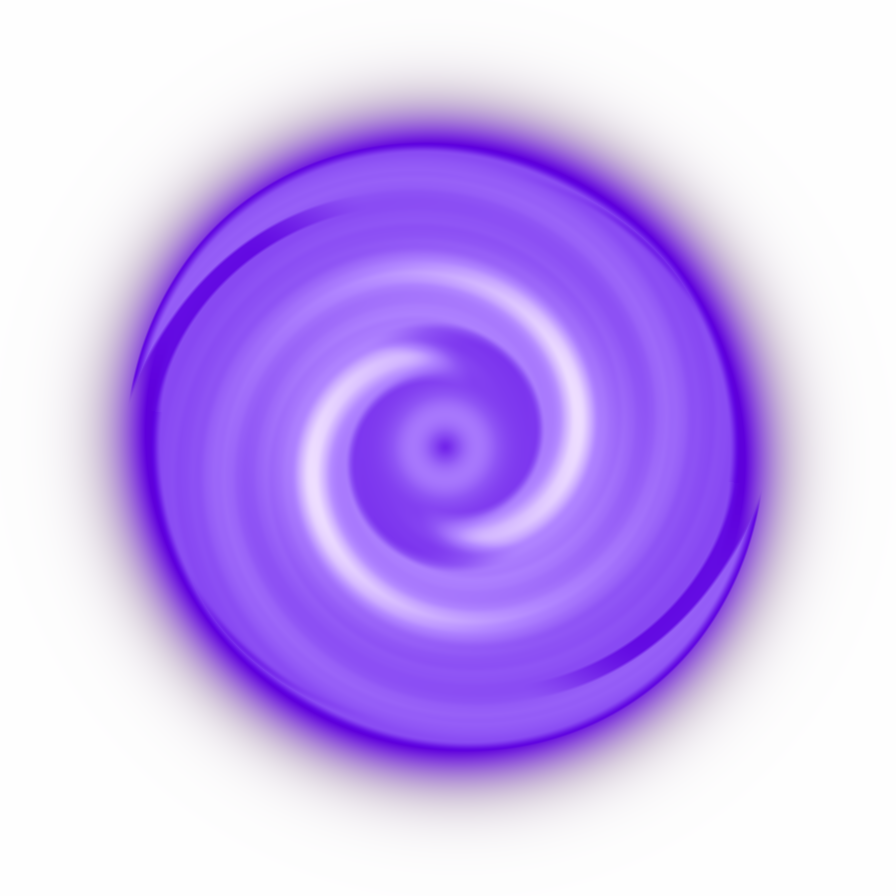
Write a Shadertoy shader that draws this background.

```glsl
// A glowing violet vortex disc with two pale spiral arms on a white ground.

const float PI = 3.14159265;

float hash(float n) {
    return fract(sin(n * 127.1) * 43758.5453);
}

// Smooth 1D noise that repeats every "period" cells
float loopNoise(float x, float period) {
    float cell = floor(x), f = fract(x);
    f = f * f * (3.0 - 2.0 * f);
    return mix(hash(mod(cell, period)), hash(mod(cell + 1.0, period)), f);
}

float bell(float x, float width) {
    return exp(-x * x / (width * width));
}

// Violet ramp from deep shade to pale highlight
vec3 violetRamp(float v) {
    vec3 c = mix(vec3(0.42, 0.10, 0.91), vec3(0.56, 0.33, 0.96), clamp(v / 0.4, 0.0, 1.0));
    c = mix(c, vec3(0.69, 0.52, 1.0), clamp((v - 0.4) / 0.25, 0.0, 1.0));
    return mix(c, vec3(0.94, 0.88, 1.0), clamp((v - 0.65) / 0.35, 0.0, 1.0));
}

// Brightness of the swirl; the spiral phase is whole along each arm
float swirlLight(float r, float phase) {
    float offset = fract(phase + 0.5) - 0.5;

    // Hub with a small dark eye
    float hub = 0.2 + 0.38 * bell(r - 0.036, 0.028) - 0.2 * bell(r, 0.012);

    // Outer body, its inner border wound along the spiral
    float body = smoothstep(0.092, 0.122, r + 0.025 * cos(2.0 * PI * (phase - 0.85)));
    float bodyLight = mix(0.62, 0.40, smoothstep(0.15, 0.25, r));
    bodyLight -= 0.05 * smoothstep(0.25, 0.31, r);
    float light = mix(hub, bodyLight, body);

    // Arms, brightest where they leave the core
    float armGain = 0.13 + 0.28 * bell(r - 0.155, 0.05);
    light += armGain * bell(offset, 0.16) * smoothstep(0.07, 0.11, r);

    // Fine filaments drawn out along the arms
    float filaments = loopNoise(fract(phase) * 14.0, 14.0) - 0.5;
    return light + 0.08 * filaments * smoothstep(0.08, 0.14, r);
}

void mainImage(out vec4 fragColor, in vec2 fragCoord) {
    float size = min(iResolution.x, iResolution.y);
    vec2 p = (fragCoord - 0.5 * iResolution.xy) / size - vec2(-0.003, 0.001);
    float r = length(p);
    float angle = atan(p.y, p.x + 1e-6);
    float phase = (r - 0.145) / 0.1055 - angle / PI;

    // Half-turn coordinate running clockwise from each tail tip
    float t = mod(-0.122 - angle, PI);
    float edge = 0.328 + 0.028 * (1.0 - smoothstep(0.5, 2.1, t));
    float d = r - edge;

    // Soft halo, violet near the disc and grey further out
    float halo = max(r - 0.336 - 0.008 * cos(2.0 * (angle + 0.9)), 0.0);
    float haloAlpha = exp(-halo / 0.05 - halo * halo / 0.0081);
    vec3 haloColor = mix(vec3(0.37, 0.0, 0.86), vec3(0.30, 0.12, 0.36),
                         smoothstep(0.0, 0.075, halo));
    vec3 color = mix(vec3(0.995), haloColor, haloAlpha);

    // Dark groove that splits each tail from the disc
    float grooveWidth = 0.011 + 0.013 * exp(-6.0 * t);
    float groove = 1.0 - smoothstep(0.6 * grooveWidth, grooveWidth,
                                    abs(r - 0.342 + 0.048 * t));
    groove *= 1.0 - smoothstep(0.65, 1.15, t);

    // Short dark streak near the far end of the rim
    float streak = bell(r - 0.317 - 0.012 * (t - 2.1), 0.004) * bell(t - 2.25, 0.3);

    // Disc, shaded toward its rim and opened at the tail tips
    vec3 disc = violetRamp(swirlLight(r, phase));
    float shade = max(smoothstep(-0.011, 0.0, d), max(0.9 * groove, 0.55 * streak));
    disc = mix(disc, vec3(0.37, 0.01, 0.88), shade);
    float aa = 1.5 / size;
    float mask = 1.0 - smoothstep(-aa, aa, d);
    mask *= 1.0 - groove * (1.0 - smoothstep(0.0, 0.35, t)) * smoothstep(0.324, 0.332, r);
    color = mix(color, disc, mask);

    fragColor = vec4(color, 1.0);
}
```
